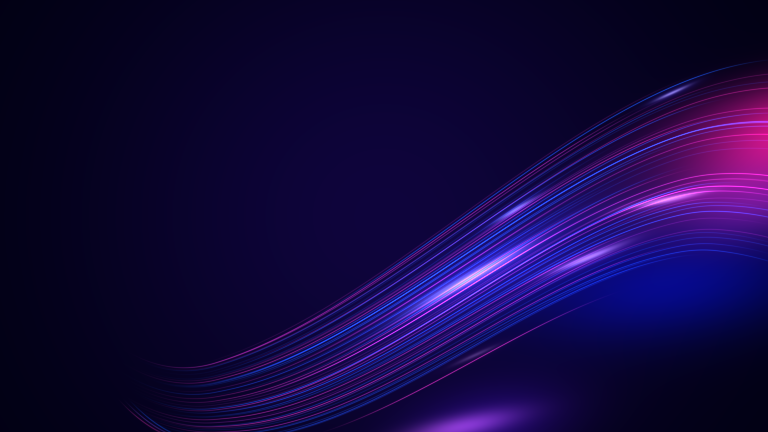
Reproduce this background procedurally as a Shadertoy shader.

```glsl
// A ribbon of fine neon strands sweeping up to the right over deep indigo.
// Two edge curves bound the ribbon; hashed strands are blended between them,
// then soft colour clouds and stretched glints supply the light.

#define STRANDS 54
#define STRAND_WIDTH 0.0015
#define STRAND_GAIN 0.52
#define HAZE_GAIN 0.26
#define BLUE vec3(0.08, 0.37, 0.92)
#define PINK vec3(0.80, 0.16, 0.54)
#define VIOLET vec3(0.22, 0.17, 0.86)
#define NIGHT vec3(0.0, 0.0, 0.060)
#define INDIGO vec3(0.056, 0.016, 0.235)

float hash(float n) {
    return fract(sin(n * 91.37 + 4.1) * 4375.85);
}

// Heights of the upper (x) and lower (y) ribbon edges
vec2 ribbonEdges(float x) {
    float tail = max(0.5 - x, 0.0);
    float droop = max(x - 1.574, 0.0);
    float top = 0.135 + 0.74 * smoothstep(0.3, 1.85, x);
    float bottom = -0.02 + 0.42 * smoothstep(0.53, 1.66, x) - 0.8 * droop * droop;
    return vec2(top, bottom) + 1.4 * tail * tail;
}

// Soft ellipse, its long axis turned to the given slope
float cloud(vec2 p, vec2 centre, vec2 radii, float slope) {
    vec2 axis = normalize(vec2(1.0, slope));
    vec2 d = p - centre;
    vec2 q = vec2(dot(d, axis), dot(d, vec2(-axis.y, axis.x))) / radii;
    return exp(-dot(q, q));
}

// Coverage of one strand at blend position t across the ribbon
float strand(float y, vec2 edges, vec2 slopes, float t) {
    float slope = mix(slopes.x, slopes.y, t);
    float d = (y - mix(edges.x, edges.y, t)) * inversesqrt(1.0 + slope * slope);
    float width = max(STRAND_WIDTH, 0.55 / iResolution.y);
    return exp(-d * d / (width * width));
}

void mainImage(out vec4 fragColor, in vec2 fragCoord) {
    vec2 p = fragCoord / iResolution.y;
    p.x += 0.5 * (16.0 / 9.0 - iResolution.x / iResolution.y);

    // Night sky with a broad central lift
    vec3 col = mix(NIGHT, INDIGO, cloud(p, vec2(0.89, 0.50), vec2(0.70, 0.66), 0.0));

    // Ribbon coordinates: 0 at the upper edge, 1 at the lower
    vec2 edges = ribbonEdges(p.x);
    vec2 slopes = (ribbonEdges(p.x + 0.01) - edges) / 0.01;
    float across = (edges.x - p.y) / (edges.x - edges.y);
    float inside = smoothstep(-0.04, 0.25, across) * (1.0 - smoothstep(0.8, 1.12, across));

    // Colour clouds around and inside the ribbon
    float body = cloud(p, vec2(1.16, 0.39), vec2(0.36, 0.11), 0.6);
    col += VIOLET * HAZE_GAIN * body * inside;
    col += vec3(0.72, 0.07, 0.36) * cloud(p, vec2(1.86, 0.70), vec2(0.24, 0.10), 0.3);
    col += vec3(0.17, 0.01, 0.12) * cloud(p, vec2(1.72, 0.74), vec2(0.28, 0.13), 0.4) * inside;
    col += vec3(0.36, 0.08, 0.42) * cloud(p, vec2(1.78, 0.54), vec2(0.26, 0.09), 0.15);
    col += vec3(0.0, 0.03, 0.42) * cloud(p, vec2(1.56, 0.34), vec2(0.33, 0.12), 0.12);
    col += vec3(0.10, 0.02, 0.28) * cloud(p, vec2(1.12, 0.01), vec2(0.20, 0.09), 0.25);
    col += vec3(0.42, 0.20, 0.42) * cloud(p, vec2(1.06, 0.01), vec2(0.13, 0.026), 0.22);

    // Glints: position, slope, length
    vec4 glints[6] = vec4[6](
        vec4(1.090, 0.357, 0.55, 0.125), vec4(1.192, 0.514, 0.62, 0.045),
        vec4(1.556, 0.785, 0.45, 0.038), vec4(1.545, 0.538, 0.22, 0.075),
        vec4(1.360, 0.403, 0.40, 0.075), vec4(1.100, 0.178, 0.45, 0.045));
    float spark = 0.0;
    for (int i = 0; i < 6; i++) {
        vec4 g = glints[i];
        float strength = i == 5 ? 0.3 : (i == 0 ? 1.0 : 0.8);
        float core = cloud(p, g.xy, vec2(g.w, 0.09 * g.w), g.z);
        float halo = cloud(p, g.xy, vec2(1.7 * g.w, 0.26 * g.w), g.z);
        vec3 tint = i < 3 ? VIOLET : vec3(0.60, 0.17, 0.64);
        col += strength * (0.66 * core * mix(tint, vec3(1.0), 0.72) + 0.36 * halo * tint);
        spark += strength * halo;
    }

    // Scattered strands, each with its own span, hue and brightness
    for (int i = 0; i < STRANDS; i++) {
        float id = float(i);
        float t = (id + 0.9 * hash(id)) / float(STRANDS);
        t += 0.008 * sin(3.0 * p.x + 6.28 * hash(id + 20.0));
        float start = 0.27 + 0.46 * hash(id + 50.0) * hash(id + 70.0);
        float span = smoothstep(start, start + 0.36, p.x);
        float finish = 1.35 + 0.9 * hash(id + 90.0);
        span *= 1.0 - smoothstep(finish - 0.25, finish, p.x);
        float pinkness = step(hash(id + 130.0), t > 0.85 ? 0.06 : 0.42);
        vec3 hue = mix(BLUE, PINK, pinkness);
        hue = mix(hue, VIOLET, 0.3 * hash(id + 170.0));
        float gain = STRAND_GAIN * (0.25 + 0.95 * pow(hash(id + 210.0), 1.5));
        col += hue * gain * span * (1.0 + 0.5 * spark) * strand(p.y, edges, slopes, t);
    }

    // Rose strand along the underside
    float rose = smoothstep(0.72, 1.0, p.x) * (1.0 - smoothstep(1.15, 1.45, p.x));
    col += PINK * 0.65 * rose * strand(p.y, edges, slopes, 1.08);

    // Small loose arcs at the lower left
    for (int i = 0; i < 3; i++) {
        float run = p.x - 0.27 - 0.012 * float(i);
        float arc = 0.08 - 1.1 * run + 3.0 * run * run;
        float d = (p.y - arc) * 0.75 / max(STRAND_WIDTH, 0.55 / iResolution.y);
        float fade = smoothstep(0.0, 0.06, run) * (1.0 - smoothstep(0.08, 0.14, run));
        col += mix(PINK, BLUE, 0.5 * float(i)) * 0.35 * fade * exp(-d * d);
    }

    fragColor = vec4(clamp(col, 0.0, 1.0), 1.0);
}
```
